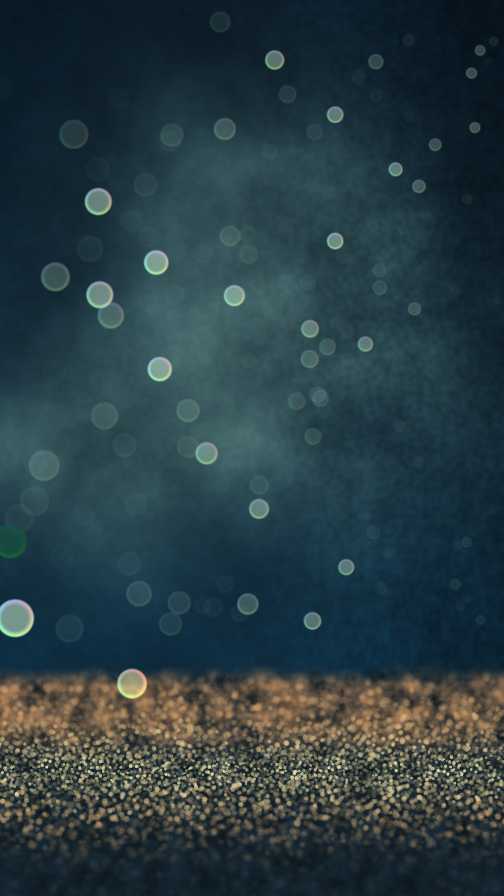
This background is drawn by a Shadertoy shader. Its source:

```glsl
const vec3 SKY_TOP = vec3(.035, .100, .150);
const vec3 SKY_LOW = vec3(.050, .165, .240);
const vec3 HAZE = vec3(.25, .375, .385);
const vec3 GROUND = vec3(.065, .125, .165);
const vec3 GOLD = vec3(.86, .66, .44);
const vec3 SPARK = vec3(.95, .92, .68);
const vec3 PALE = vec3(.72, .85, .75);
const vec3 GREEN = vec3(.08, .36, .24);
const float HORIZON = .249;
const float FOCUS = .140;         // height of the sharp glitter
const float FOCUS_RANGE = .11;    // distance to full blur
const float BLUR_LAYERS = 4.;
const int BOKEH_COUNT = 95;

vec3 hash(vec2 p) {
    vec3 q = fract(p.xyx * vec3(.1031, .1030, .0973));
    q += dot(q, q.yxz + 33.33);
    return fract((q.xxy + q.yzz) * q.zyx);
}

float corner(vec2 cell, vec2 offset) {
    float angle = 6.2832 * hash(cell).x;
    return dot(vec2(cos(angle), sin(angle)), offset);
}

float gradientNoise(vec2 p) {
    vec2 i = floor(p), f = p - i, e = vec2(1, 0);
    vec2 u = f * f * f * (f * (f * 6. - 15.) + 10.);
    return mix(mix(corner(i, f), corner(i + e, f - e), u.x),
               mix(corner(i + e.yx, f - e.yx), corner(i + 1., f - 1.), u.x), u.y);
}

float fbm(vec2 p) {
    float sum = 0., gain = .6;
    for (int i = 0; i < 4; i++) {
        sum += gain * gradientNoise(p);
        p = mat2(1.6, 1.2, -1.2, 1.6) * p + 17.3;
        gain *= .5;
    }
    return sum;
}

vec2 rotate(vec2 p, float angle) {
    float c = cos(angle), s = sin(angle);
    return vec2(c * p.x - s * p.y, s * p.x + c * p.y);
}

float glow(vec2 uv, vec2 center, vec2 radius) {
    vec2 d = (uv - center) / radius;
    return exp(-dot(d, d));
}

// One soft dot per cell; x is coverage, y is a random tint
vec2 glitter(vec2 p, float size, float softness) {
    vec2 q = p / size, cell = floor(q);
    vec3 h = hash(cell + 261.);
    float radius = .16 + .16 * h.z;
    float d = length(q - cell - .3 - .4 * h.xy);
    float dotMask = 1. - smoothstep(radius * (1. - softness), radius + .13, d);
    float level = fract(h.x * 7.3 + h.z * 3.1);
    return vec2(dotMask * (.08 + .92 * level * level), h.y);
}

// Lens disc with an iridescent rim
void disc(inout vec3 col, vec2 uv, vec2 center, float radius, vec3 tint, float strength) {
    vec2 v = (uv - center) * vec2(iResolution.x / iResolution.y, 1.);
    float d = length(v), soft = .0007 + .7 / iResolution.y;
    if (d > radius + .01) return;
    float fill = 1. - smoothstep(radius - soft, radius + soft, d);
    float rim = fill * smoothstep(radius * .65, radius * .92, d);
    float angle = atan(v.y, v.x + 1e-6);
    vec3 rimTint = tint * (1.05 + .22 * cos(angle + vec3(0., 2., 4.)));
    col = mix(col, mix(tint, rimTint, rim), strength * (.68 * fill + .32 * rim));
}

float radiusAt(float x) { return mix(.0175, .0050, x); }

void discTrail(inout vec3 col, vec2 uv, vec2 start, vec2 stride, int count, float strength) {
    for (int i = 0; i < count; i++) {
        vec2 center = start + stride * float(i);
        disc(col, uv, center, radiusAt(center.x), PALE, strength);
    }
}

vec3 sky(vec2 uv, vec2 p) {
    float cloud = fbm(p * 7. + 3.);
    vec3 col = mix(SKY_LOW, SKY_TOP, smoothstep(.3, .95, uv.y));
    float light = .72 * glow(uv, vec2(.54, .585), vec2(.42, .18))
                + .58 * glow(uv, vec2(.14, .49), vec2(.32, .12))
                + .46 * glow(uv, vec2(.49, .79), vec2(.30, .14));
    col = mix(col, HAZE, clamp(light * (1. + .9 * cloud), 0., 1.));
    float grain = gradientNoise(p * 55.) + gradientNoise(p * 140. + 9.);
    col *= 1. + .30 * cloud + grain * mix(.07, .20, smoothstep(.4, .9, uv.x));
    return col * (1. - .20 * smoothstep(.75, 1., uv.x));
}

vec3 glitterFloor(vec2 uv, vec2 p) {
    float mottle = fbm(p * 38.);
    float patches = gradientNoise(p * 14. + 5.);
    float above = smoothstep(.150, .195, uv.y);
    float fade = smoothstep(.025, .105, uv.y);
    vec3 col = GROUND * (1. + .7 * mottle);
    float haze = above * (.56 + 1.1 * mottle + .4 * patches - .18 * uv.x);
    col = mix(col, GOLD * vec3(.76, .72, .74), clamp(haze, 0., 1.));
    float blur = min(abs(uv.y - FOCUS) / FOCUS_RANGE, 1.) * BLUR_LAYERS;
    for (float layer = 0.; layer <= BLUR_LAYERS; layer++) {
        float weight = 1. - abs(blur - layer);
        if (weight <= 0.) continue;
        float t = layer / BLUR_LAYERS;
        for (float k = 0.; k < 4.; k++) {
            vec2 q = rotate(p, .4 + 1.1 * k + .7 * layer) + k * vec2(.173, .291) + 2.;
            vec2 g = glitter(q, mix(.0064, .019, t), .3 + .5 * t);
            vec3 tint = mix(SPARK, GOLD, clamp(t * 1.8 + .5 * g.y - .2, 0., 1.));
            float strength = sqrt(weight) * mix(1., .55, t) * mix(.12, 1., fade);
            col = mix(col, tint, g.x * strength * clamp(.85 + mottle + .5 * patches, 0., 1.));
        }
    }
    return col;
}

void mainImage(out vec4 fragColor, in vec2 fragCoord) {
    vec2 uv = fragCoord / iResolution.xy;
    vec2 p = fragCoord / iResolution.y;
    vec3 col = sky(uv, p);
    float edge = uv.y + .006 * gradientNoise(p * 30.);
    float ground = 1. - smoothstep(HORIZON - .018, HORIZON + .010, edge);
    if (ground > 0.) col = mix(col, glitterFloor(uv, p), ground);

    // Faint scattered discs, smaller toward the right
    for (int i = 0; i < BOKEH_COUNT; i++) {
        vec3 h = hash(vec2(float(i), 7.));
        vec2 center = vec2(pow(h.x, .75), mix(.28, .98, h.y));
        float strength = (.05 + .38 * pow(h.z, 4.)) * mix(.45, 1., smoothstep(.1, .6, center.x));
        disc(col, uv, center, radiusAt(center.x) * (.75 + .3 * h.z), PALE, strength);
    }

    // Bright trails and large near discs
    discTrail(col, uv, vec2(.195, .775), vec2(.003, -.104), 2, .75);
    discTrail(col, uv, vec2(.310, .707), vec2(.007, -.119), 2, .85);
    discTrail(col, uv, vec2(.110, .691), vec2(.110, -.043), 2, .35);
    discTrail(col, uv, vec2(.465, .670), vec2(.200, .061), 2, .75);
    discTrail(col, uv, vec2(.545, .933), vec2(.120, -.061), 3, .65);
    discTrail(col, uv, vec2(.615, .633), vec2(.110, -.017), 2, .55);
    discTrail(col, uv, vec2(.410, .494), vec2(.104, -.062), 2, .60);
    discTrail(col, uv, vec2(.620, .307), vec2(.067, .060), 2, .60);
    disc(col, uv, vec2(.030, .310), .021, PALE, .90);
    disc(col, uv, vec2(.020, .396), .019, GREEN, .75);
    disc(col, uv, vec2(.262, .237), .0165, SPARK, .75);
    fragColor = vec4(clamp(col, 0., 1.), 1.);
}
```
